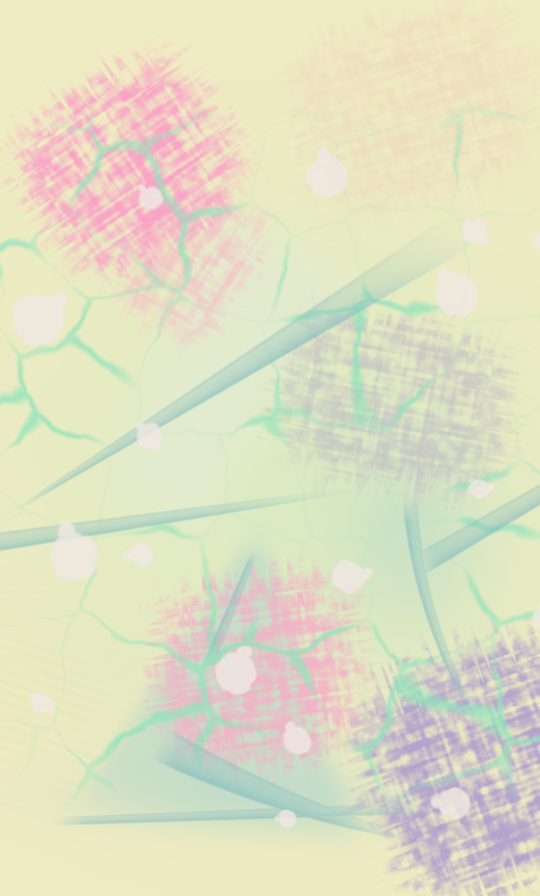
Give the GLSL for this background, as a Shadertoy shader.

```glsl
float hash(vec2 p) {
    return fract(sin(dot(p, vec2(127.1, 311.7))) * 43758.5);
}

vec2 hash2(vec2 p) {
    return vec2(hash(p), hash(p + 37.3));
}

float noise(vec2 p) {
    vec2 i = floor(p), f = fract(p);
    f = f * f * (3.0 - 2.0 * f);
    return mix(mix(hash(i), hash(i + vec2(1, 0)), f.x),
               mix(hash(i + vec2(0, 1)), hash(i + vec2(1, 1)), f.x), f.y);
}

float fbm(vec2 p) {
    float sum = 0.0, amp = 0.5;
    for (int i = 0; i < 4; i++) {
        sum += amp * noise(p);
        p = mat2(1.6, 1.2, -1.2, 1.6) * p + 5.3;
        amp *= 0.5;
    }
    return sum / 0.9375;
}

vec2 rotate(vec2 p, float angle) {
    float c = cos(angle), s = sin(angle);
    return vec2(c * p.x + s * p.y, c * p.y - s * p.x);
}

float glow(vec2 p, vec2 centre, vec2 size) {
    vec2 q = (p - centre) / size;
    return exp(-dot(q, q));
}

// Position along an axis (x) and signed distance from it (y), with a parabolic bend
vec2 alongAxis(vec2 p, vec2 a, vec2 b, float bend) {
    vec2 axis = b - a, q = p - a;
    float t = dot(q, axis) / dot(axis, axis);
    float d = (axis.x * q.y - axis.y * q.x) / length(axis);
    return vec2(t, d - bend * 4.0 * t * (1.0 - t));
}

// Translucent wedge with soft sides that fades out at its far end
float veil(vec2 p, vec2 a, vec2 b, float wa, float wb, float soft) {
    vec2 q = alongAxis(p, a, b, 0.0);
    float w = mix(wa, wb, q.x);
    return (1.0 - smoothstep(w - soft, w + soft, abs(q.y)))
         * smoothstep(0.0, 0.15, q.x) * (1.0 - smoothstep(0.8, 1.05, q.x));
}

// Folded ribbon: pale inside, dense along its lower edge
float blade(vec2 p, vec2 a, vec2 b, float wa, float wb, float bend) {
    vec2 q = alongAxis(p, a, b, bend);
    float w = max(mix(wa, wb, q.x), 0.001);
    float inside = 1.0 - smoothstep(w - 0.0015, w + 0.002, abs(q.y));
    float v = clamp(q.y / w, -1.0, 1.0);
    float shade = 0.35 + 0.5 * pow(0.5 - 0.5 * v, 2.5) + 0.2 * smoothstep(0.6, 1.0, v);
    return inside * shade * smoothstep(0.0, 0.12, q.x) * (1.0 - smoothstep(0.6, 1.0, q.x));
}

// Dry brush patch with ragged, streaked borders
float brush(vec2 p, vec2 centre, vec2 size, float angle) {
    vec2 q = rotate(p - centre, angle);
    float streak = noise(q * vec2(18, 260) + centre * 90.0);
    float cross = noise(q * vec2(240, 22) + centre * 70.0);
    float grain = fbm(q * 95.0 + centre * 50.0);
    vec2 e = abs(q) / size + 0.5 * (vec2(streak, cross) - 0.5);
    float body = 1.0 - smoothstep(0.55, 1.15, length(e * e));
    return body * smoothstep(0.25, 0.7, 0.5 * grain + 0.28 * streak + 0.22 * cross);
}

// Cracked veins along the borders of warped cells
float veins(vec2 p) {
    p += 0.045 * (vec2(fbm(p * 13.0), fbm(p * 13.0 + 31.0)) - 0.5);
    vec2 g = p * 9.5, cell = floor(g);
    float near = 8.0, next = 8.0;
    for (int j = -1; j <= 1; j++)
    for (int i = -1; i <= 1; i++) {
        vec2 c = cell + vec2(i, j);
        float d = length(c + hash2(c) - g);
        next = min(next, max(near, d));
        near = min(near, d);
    }
    float strength = smoothstep(0.52, 0.8, noise(p * 11.0 + 4.0));
    float line = 1.0 - smoothstep(0.0, 0.05 + 0.07 * strength, next - near);
    return line * (0.13 + 0.75 * strength);
}

// Scattered round spots, each with a small satellite drop
float spots(vec2 p) {
    float mask = 0.0, pitch = 0.14;
    float ragged = 0.004 * (noise(p * 110.0) - 0.5);
    for (int j = 0; j < 6; j++)
    for (int i = 0; i < 5; i++) {
        vec2 id = vec2(i, j);
        vec2 q = p - (id + 0.1 + 0.8 * hash2(id + 3.0)) * pitch;
        float r = mix(0.009, 0.03, hash(id + 11.0));
        vec2 drop = rotate(vec2(r * 1.1, 0), 6.283 * hash(id + 19.0));
        float d = min(length(q) - r, length(q - drop) - 0.35 * r) + ragged;
        mask = max(mask, step(hash(id + 7.0), 0.68) * (1.0 - smoothstep(-0.002, 0.002, d)));
    }
    return mask;
}

void mainImage(out vec4 fragColor, in vec2 fragCoord) {
    vec2 p = fragCoord / iResolution.y;
    vec3 teal = vec3(0.52, 0.74, 0.75), mist = vec3(0.73, 0.85, 0.79);

    // Cream ground with green haze
    vec3 col = mix(vec3(0.94, 0.92, 0.76), vec3(0.85, 0.92, 0.76),
                   0.8 * glow(p, vec2(0.32, 0.45), vec2(0.33, 0.29)) * (0.6 + 0.7 * fbm(p * 5.0)));

    // Broad veils
    col = mix(col, vec3(0.89, 0.92, 0.83), 0.6 * veil(p, vec2(0.33, 0.76), vec2(0.15, 0.4), 0.08, 0.06, 0.03));
    col = mix(col, mist, 0.65 * veil(p, vec2(0.29, 0.42), vec2(0.24, 0.07), 0.0, 0.16, 0.02));
    col = mix(col, mist, 0.5 * glow(p, vec2(0.46, 0.4), vec2(0.08, 0.1)));
    col = mix(col, mist, 0.6 * glow(p, vec2(0.27, 0.11), vec2(0.16, 0.035)));
    float hatch = 0.5 + 0.5 * sin(500.0 * (p.y + 0.35 * p.x));
    col -= 0.012 * hatch * glow(p, vec2(0.05, 0.22), vec2(0.12, 0.1));

    // Brushed patches
    col = mix(col, vec3(0.93, 0.80, 0.73), 0.4 * brush(p, vec2(0.46, 0.88), vec2(0.14, 0.11), 0.3));
    col = mix(col, vec3(0.96, 0.74, 0.78), 0.7 * brush(p, vec2(0.21, 0.71), vec2(0.09, 0.07), 1.0));
    col = mix(col, vec3(0.98, 0.64, 0.78), brush(p, vec2(0.145, 0.815), vec2(0.12, 0.105), 0.6));
    col = mix(col, vec3(0.77, 0.76, 0.77), 0.8 * brush(p, vec2(0.44, 0.55), vec2(0.13, 0.1), -0.2));
    col = mix(col, vec3(0.95, 0.69, 0.78), 0.9 * brush(p, vec2(0.29, 0.25), vec2(0.12, 0.11), 0.15));
    col = mix(col, vec3(0.71, 0.64, 0.80), brush(p, vec2(0.545, 0.14), vec2(0.14, 0.14), 0.35));

    // Veins
    float veinArea = smoothstep(0.08, 0.18, p.y) * (1.0 - smoothstep(0.82, 0.9, p.y));
    col = mix(col, vec3(0.56, 0.89, 0.73), 0.85 * veinArea * veins(p));

    // Ribbons
    float ribbon = blade(p, vec2(0.0, 0.42), vec2(0.55, 0.765), 0.0, 0.023, 0.0);
    ribbon = max(ribbon, blade(p, vec2(-0.12, 0.378), vec2(0.42, 0.457), 0.012, 0.002, 0.0));
    ribbon = max(ribbon, blade(p, vec2(0.457, 0.45), vec2(0.55, 0.17), 0.008, 0.002, -0.02));
    ribbon = max(ribbon, blade(p, vec2(0.46, 0.365), vec2(0.7, 0.505), 0.012, 0.008, 0.0));
    ribbon = max(ribbon, blade(p, vec2(0.285, 0.385), vec2(0.225, 0.24), 0.003, 0.006, 0.0));
    ribbon = max(ribbon, blade(p, vec2(0.05, 0.083), vec2(0.52, 0.1), 0.004, 0.006, 0.0));
    ribbon = max(ribbon, blade(p, vec2(0.17, 0.175), vec2(0.48, 0.06), 0.02, 0.002, -0.012));
    col = mix(col, teal, 0.85 * ribbon);

    // Pale spots
    col = mix(col, vec3(0.94, 0.91, 0.89), 0.82 * spots(p));
    fragColor = vec4(col, 1.0);
}
```
